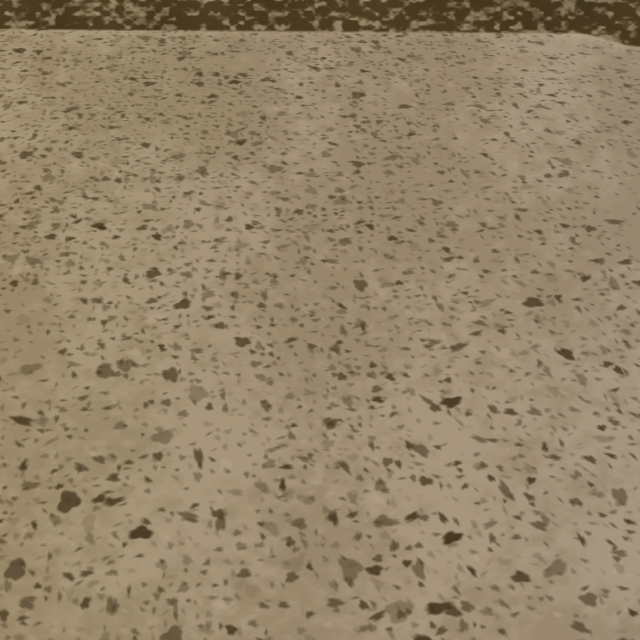
This texture is drawn by a Shadertoy shader. Its source:

```glsl
// Worn terrazzo floor with dark stone chips, receding to a strip of flecked carpet.
#define HORIZON 1.74
#define CHIP_DENSITY 0.60
#define CHIP_TILT -0.45
#define CHIP_LAYERS 3
#define EDGE_BLUR 0.0030
#define FLOOR_LIGHT vec3(0.655, 0.585, 0.485)
#define FLOOR_SHADE vec3(0.595, 0.525, 0.420)
#define CHIP_FAINT vec3(0.410, 0.350, 0.255)
#define CHIP_DARK vec3(0.235, 0.180, 0.095)
#define CHIP_PALE vec3(0.720, 0.650, 0.550)
#define CARPET_DARK vec3(0.285, 0.225, 0.125)
#define CARPET_FLECK vec3(0.560, 0.500, 0.380)

float hash(vec2 p) {
    return fract(sin(dot(p, vec2(127.1, 311.7))) * 43758.5453);
}

float noise(vec2 p) {
    vec2 i = floor(p), f = fract(p);
    f = f * f * (3.0 - 2.0 * f);
    return mix(mix(hash(i), hash(i + vec2(1, 0)), f.x),
               mix(hash(i + vec2(0, 1)), hash(i + vec2(1, 1)), f.x), f.y);
}

float fbm(vec2 p) {
    float sum = 0.0, amp = 0.5;
    for (int i = 0; i < 4; i++) {
        sum += amp * noise(p);
        p = p * 2.03 + 17.3;
        amp *= 0.5;
    }
    return sum / 0.9375;
}

// Signed distance to an irregular, elongated pebble
float chipDistance(vec2 p, vec2 radii, float angle, float phase) {
    float c = cos(angle), s = sin(angle);
    vec2 q = vec2(c * p.x + s * p.y, c * p.y - s * p.x) / radii;
    float a = atan(q.y, q.x);
    float outline = 1.0 + 0.15 * sin(3.0 * a + phase) + 0.09 * sin(5.0 * a - 2.0 * phase);
    return (length(q) - outline) * radii.y;
}

// One scattered layer of chips, laid over the given colour
vec3 addChips(vec3 color, vec2 ground, float cellSize, float seed, float blur, float strength) {
    vec2 home = floor(ground / cellSize);
    for (int j = -1; j <= 1; j++)
    for (int i = -1; i <= 1; i++) {
        vec2 cell = home + vec2(i, j);
        vec2 id = cell + seed;
        vec2 center = (cell + 0.5) * cellSize;
        float patchiness = mix(0.55, 1.45, noise(center * 5.0 + 3.0));
        float sideBias = 1.0 - 0.35 * center.x;
        if (hash(id) > CHIP_DENSITY * patchiness * sideBias) continue;

        center += (vec2(hash(id + 11.3), hash(id + 23.7)) - 0.5) * 0.7 * cellSize;
        float size = cellSize * mix(0.14, 0.33, pow(hash(id + 31.9), 1.6));
        float slim = mix(0.36, 0.85, hash(id + 47.1));
        float angle = CHIP_TILT + 2.4 * (hash(id + 59.3) - 0.5);
        float d = chipDistance(ground - center, size * vec2(1.0, slim), angle,
                               6.283 * hash(id + 67.7));
        float tone = hash(id + 83.1);
        vec3 chip = mix(CHIP_FAINT, CHIP_DARK, tone);
        float opacity = mix(0.25, 1.0, tone) * strength;
        if (hash(id + 97.9) > 0.93) {
            chip = CHIP_PALE;
            opacity = 0.4;
        }
        color = mix(color, chip, opacity * smoothstep(blur, -blur, d));
    }
    return color;
}

vec3 floorColor(vec2 uv) {
    // Perspective: ground units equal canvas units along the lower edge
    float recede = HORIZON / (HORIZON - uv.y);
    vec2 ground = vec2((uv.x - 0.5) * recede, HORIZON * recede);

    // Mottled cement with a warmer left side
    float mottle = 0.6 * fbm(uv * 6.0) + 0.4 * fbm(uv * vec2(50.0, 65.0));
    vec3 color = mix(FLOOR_SHADE, FLOOR_LIGHT, smoothstep(0.34, 0.66, mottle + 0.05 * (0.5 - uv.y)));
    color += vec3(0.0, 0.0, 0.03) * (uv.x - 0.6);

    // Fine chips first, large ones on top
    float cellSize = 0.023;
    for (int layer = 0; layer < CHIP_LAYERS; layer++) {
        float strength = mix(0.75 + 0.12 * float(layer), 0.7, uv.y);
        color = addChips(color, ground, cellSize, 131.0 * float(layer), EDGE_BLUR * recede, strength);
        cellSize *= 1.75;
    }
    return color;
}

vec3 carpetColor(vec2 uv) {
    float fleck = 0.7 * noise(uv * vec2(85.0, 140.0)) + 0.3 * noise(uv * vec2(190.0, 260.0));
    vec3 color = mix(CARPET_DARK, CARPET_FLECK, smoothstep(0.42, 0.85, fleck));
    return color * mix(0.88, 1.08, noise(uv * 12.0));
}

void mainImage(out vec4 fragColor, in vec2 fragCoord) {
    vec2 uv = fragCoord / iResolution.xy;

    // Floor edge, bending down at the right
    float edge = 0.954 - 0.007 * uv.x - 0.02 * smoothstep(0.90, 1.0, uv.x);
    float above = uv.y - edge;
    vec3 color = floorColor(uv);
    color += 0.025 * smoothstep(0.008, 0.0, abs(above + 0.004));
    color = mix(color, carpetColor(uv), smoothstep(-0.002, 0.003, above));
    fragColor = vec4(color, 1.0);
}
```
